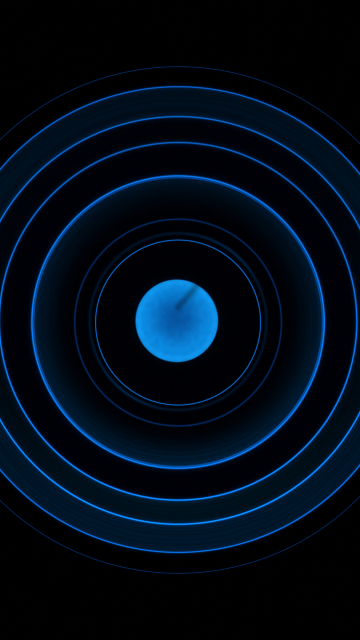
A WebGL 1 fragment shader for this background:

```glsl
precision highp float;
// Glowing blue concentric rings around a luminous disc on near-black.
// Gaussian lines draw the rings, smooth radial bands fill the dark teal
// zones between them, and value noise adds faint grooves and mottling.
uniform vec2 u_resolution;

float hash(vec2 p) {
  return fract(sin(dot(p, vec2(127.1, 311.7))) * 43758.5453);
}

float noise(vec2 p) {
  vec2 i = floor(p), f = fract(p);
  f = f * f * (3.0 - 2.0 * f);
  return mix(mix(hash(i), hash(i + vec2(1.0, 0.0)), f.x),
             mix(hash(i + vec2(0.0, 1.0)), hash(i + 1.0), f.x), f.y);
}

// Soft line of the given half width, never thinner than a pixel
float ring(vec2 p, float lift, float radius, float width) {
  float d = length(p - vec2(0.0, lift)) - radius;
  float w = max(width, 0.6 / u_resolution.y);
  return exp(-d * d / (w * w));
}

// Filled circle with a smooth edge
float disc(vec2 p, float lift, float radius) {
  float px = 1.0 / u_resolution.y;
  return 1.0 - smoothstep(-px, px, length(p - vec2(0.0, lift)) - radius);
}

// Distance to the segment from a to b
float segment(vec2 p, vec2 a, vec2 b) {
  vec2 ab = b - a;
  return length(p - a - ab * clamp(dot(p - a, ab) / dot(ab, ab), 0.0, 1.0));
}

void main() {
  // Height is one unit; the rings sit slightly left of the middle
  vec2 p = (gl_FragCoord.xy - 0.5 * u_resolution) / u_resolution.y;
  p.x += 0.003;
  float r = length(p + vec2(0.0, 0.002));
  vec2 dir = p / max(length(p), 0.0001);
  float low = 0.5 - 0.5 * dir.y;
  float groove = 0.85 + 0.3 * noise(vec2(r * 420.0, dir.y * 2.0));

  // Nested areas bounded by the main rings
  float inOuter = disc(p, 0.0007, 0.3639);
  float inMiddle = disc(p, -0.0007, 0.3184);
  float inInner = disc(p, -0.002, 0.2793);
  float inBowl = disc(p, -0.0033, 0.2285);

  // Dark teal bands, brighter toward the bottom
  vec3 color = vec3(0.0, 0.0, 0.004);
  vec3 outerBand = mix(vec3(0.0, 0.055, 0.105), vec3(0.0, 0.085, 0.16), low);
  vec3 middleBand = mix(vec3(0.0, 0.008, 0.03), vec3(0.0, 0.07, 0.115), low * low);
  color = mix(color, outerBand * groove, inOuter);
  color = mix(color, middleBand * groove, inMiddle);
  color = mix(color, vec3(0.0, 0.003, 0.025), inInner);

  // Bowl glow fading inward from its rim
  float rim = pow(smoothstep(0.155, 0.235, r), 1.6);
  vec3 bowl = vec3(0.0, 0.002, 0.016) + vec3(0.0, 0.1, 0.17) * rim * groove * (0.75 + 0.5 * low);
  color = mix(color, bowl, inBowl);

  // Bright rings with a faint halo
  vec3 blue = vec3(0.03, 0.43, 0.84);
  vec3 deepBlue = vec3(0.01, 0.24, 0.56);
  color += deepBlue * 0.55 * ring(p, 0.0, 0.3958, 0.0008);
  color += mix(deepBlue, blue, 0.3 + 0.3 * low) * ring(p, 0.0007, 0.3639, 0.0013);
  color += blue * (0.75 + 0.35 * low) * ring(p, -0.0007, 0.3184, 0.0014);
  color += blue * (0.75 + 0.35 * low) * ring(p, -0.002, 0.2793, 0.0015);
  color += blue * 0.9 * ring(p, -0.0033, 0.2285, 0.0016);
  color += deepBlue * 0.6 * ring(p, -0.0033, 0.2255, 0.0012);
  color += deepBlue * 0.18 * (ring(p, -0.0033, 0.2285, 0.006)
    + ring(p, -0.002, 0.2793, 0.005) + ring(p, -0.0007, 0.3184, 0.005)
    + ring(p, 0.0007, 0.3639, 0.004));

  // Fine inner rings; the dim one glints along one diagonal
  float glint = pow(abs(dot(dir, vec2(0.62, 0.785))), 12.0);
  color += deepBlue * 0.6 * ring(p, -0.004, 0.1615, 0.0015);
  color += vec3(0.0, 0.1, 0.19) * (0.7 + 0.6 * glint) * ring(p, -0.0026, 0.138, 0.0025);
  color += blue * 0.85 * ring(p, -0.004, 0.1289, 0.0011);

  // Luminous disc: darker core, bright edge, mottled surface
  vec2 q = p + vec2(0.002, 0.0013);
  float t = length(q) / 0.0645;
  float core = 1.0 - smoothstep(0.1, 0.85, length(q - vec2(0.0, 0.004)) / 0.0645);
  vec3 surface = mix(vec3(0.04, 0.53, 0.87), vec3(0.025, 0.34, 0.64), core);
  surface *= 0.96 + 0.08 * noise(q * 160.0);
  surface += vec3(0.02, 0.05, 0.05) * exp(-pow((t - 0.92) / 0.07, 2.0));
  color += deepBlue * 0.12 * exp(-max(t - 1.0, 0.0) * 14.0);
  color = mix(color, surface, disc(q, 0.0, 0.0645));

  // Soft shadow streak crossing the upper right edge
  float streak = segment(q, vec2(0.003, 0.022), vec2(0.043, 0.068));
  color *= 1.0 - 0.3 * exp(-streak * streak / 0.000035);

  // Faint grain
  color += (hash(floor(p * 512.0)) - 0.5) * 0.006;
  gl_FragColor = vec4(clamp(color, 0.0, 1.0), 1.0);
}
```
